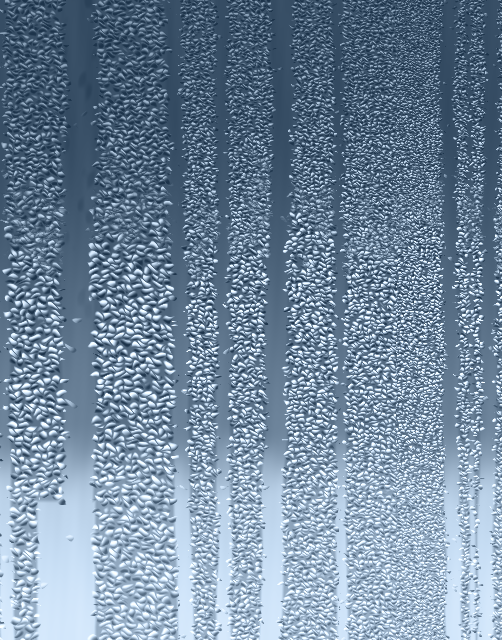
A Shadertoy shader for this texture:

```glsl
const int STREAKS = 9;
// centre, half width, sideways drift towards the bottom
const vec3 STREAK[STREAKS] = vec3[](
    vec3(0.162, 0.031, -0.010), vec3(0.346, 0.014, 0.024), vec3(0.441, 0.012, 0.006),
    vec3(0.565, 0.020, -0.026), vec3(0.672, 0.009, 0.010), vec3(0.891, 0.014, 0.012),
    vec3(0.934, 0.004, 0.008), vec3(0.982, 0.014, -0.016), vec3(-0.006, 0.012, 0.020));

vec2 hash2(vec2 p) {
    vec3 q = fract(p.xyx * vec3(0.1031, 0.1030, 0.0973));
    q += dot(q, q.yzx + 33.33);
    return fract((q.xx + q.yz) * q.zy);
}

float waves(vec2 p) {
    return (sin(p.x + 1.7 * sin(p.y * 0.8)) + 0.6 * sin(p.y * 1.9 + p.x * 1.3)
          + 0.4 * sin(p.x * 3.1 - p.y * 2.7 + 2.0)) * 0.5;
}

// Signed distance to the nearest wiped streak, negative inside
float streakDistance(vec2 uv) {
    float nearest = 1.0;
    for (int i = 0; i < STREAKS; i++) {
        vec3 s = STREAK[i];
        float wobble = 0.28 * s.y * waves(vec2(uv.y * 19.0, float(i) * 2.3 + uv.y * 7.0));
        nearest = min(nearest, abs(uv.x - s.x - s.z * (1.0 - uv.y) - wobble) - s.y);
    }
    float pool = max(abs(uv.x - 0.132) - 0.056, uv.y - 0.215);
    return min(nearest, pool);
}

// Cellular noise: offset to the cell centre, border gap, cell id
vec4 cells(vec2 p) {
    vec2 base = floor(p);
    vec4 cell = vec4(0.0);
    float first = 9.0, second = 9.0;
    for (int y = -1; y <= 1; y++)
    for (int x = -1; x <= 1; x++) {
        vec2 corner = base + vec2(x, y);
        vec2 offset = corner + 0.04 + 0.92 * hash2(corner) - p;
        float d = length(offset);
        if (d < first) {
            second = first;
            first = d;
            cell = vec4(offset, 0.0, hash2(corner + 71.0).x);
        } else {
            second = min(second, d);
        }
    }
    cell.z = second - first;
    return cell;
}

// x: light on the drop, y: how much of the glass it covers
vec2 drops(vec2 p, float scale, float aspect) {
    vec2 grain = scale * vec2(0.88, 1.12);
    vec2 q = p * grain;
    q.y += 0.2 * q.x;
    q += 0.3 * sin(q.yx * vec2(0.83, 0.71) + 1.3 * sin(q * 0.37));
    q += 0.16 * sin(q.yx * vec2(3.1, 3.7));
    vec4 cell = cells(q);
    vec2 centre = p + vec2(cell.x, cell.y - 0.2 * cell.x) / grain;
    float side = streakDistance(vec2(centre.x / aspect, centre.y));
    float present = max(step(0.0, side + (cell.w - 0.5) * 0.01), 0.5 * step(0.98, cell.w));
    float round = 1.0 - smoothstep(0.4, 0.8, length(cell.xy));
    float body = smoothstep(0.0, 0.32, cell.z) * round;
    float turn = 1.3 * (cell.w - 0.5) + 0.25;
    vec2 lightDir = vec2(-sin(turn), cos(turn));
    float facing = -dot(cell.xy, lightDir) + 0.3 * (fract(cell.w * 17.0) - 0.5);
    float lit = smoothstep(-0.42, 0.44, facing);
    return vec2(lit, body * present);
}

// Drop density of each vertical band
float bandScale(float x) {
    float scale = mix(88.0, 122.0, step(0.355, x));
    scale = mix(scale, 132.0, step(0.675, x));
    scale = mix(scale, 172.0, step(0.79, x));
    return mix(scale, 144.0, step(0.885, x));
}

// Tone of the wet glass between the drops
float filmTone(vec2 uv) {
    float tone = mix(0.43, 0.21, smoothstep(0.26, 0.85, uv.y));
    float bright = mix(0.83, 0.72, smoothstep(0.0, 0.28, uv.y));
    tone = mix(tone, bright, 1.0 - smoothstep(0.21, 0.34, uv.y + 0.012 * waves(uv * 25.0)));
    float soot = smoothstep(0.3, 0.9, waves(uv * vec2(75.0, 48.0)));
    soot *= 1.0 - smoothstep(0.02, 0.05, abs(uv.x - 0.165));
    tone -= 0.04 * soot * smoothstep(0.4, 0.6, uv.y);
    return tone + 0.015 * waves(uv * vec2(90.0, 9.0));
}

vec3 steelBlue(float tone) {
    float tint = 1.0 - 0.45 * smoothstep(0.76, 0.95, tone);
    return clamp(tone + vec3(0.0, 0.09, 0.18) * tint, 0.0, 1.0);
}

void mainImage(out vec4 fragColor, in vec2 fragCoord) {
    vec2 uv = fragCoord / iResolution.xy;
    float aspect = iResolution.x / iResolution.y;
    vec2 p = vec2(uv.x * aspect, uv.y);

    // Drops shrink towards the top
    float scale = bandScale(uv.x + 0.003 * waves(vec2(uv.y * 60.0, 4.0)));
    vec2 large = drops(p, scale, aspect);
    vec2 small = drops(p, scale * 1.25, aspect);
    float fine = smoothstep(0.6, 0.72, uv.y + 0.06 * waves(uv * 21.0) + 0.06 * waves(uv * 83.0));
    vec2 drop = mix(large, small, fine);

    // Light fades with height, most of all on the left
    float height = uv.y - 0.18 * (uv.x - 0.4) + 0.02 * waves(uv * vec2(11.0, 8.0));
    float dusk = smoothstep(0.45, 1.0, height);
    float shadow = mix(0.34, 0.11, smoothstep(0.05, 0.5, height));
    float glint = mix(1.0, 0.55, dusk);
    float lit = pow(drop.x, mix(0.8, 2.0, dusk));

    // Thin water between packed drops is dimmer than the open film
    float film = filmTone(uv);
    float packed = smoothstep(-0.002, 0.006, streakDistance(uv));
    float gap = mix(film, 0.6 * film + 0.1, packed);
    float tone = mix(gap, mix(shadow, glint, lit), drop.y);

    fragColor = vec4(steelBlue(tone), 1.0);
}
```
